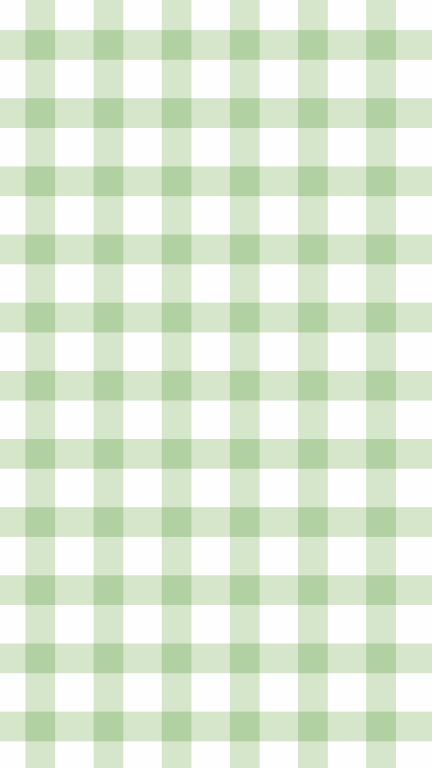
A Shadertoy shader for this pattern:

```glsl
// Pale green gingham: translucent vertical and horizontal bands crossing on white.

// Lengths are fractions of the canvas width.
const float PERIOD = 0.15776;                    // spacing of band centres
const float BAND_WIDTH = 0.0688;
const vec2 FIRST_CENTRE = vec2(0.0933, 0.0961);  // lowest left crossing

const vec3 CLOTH = vec3(0.994, 0.998, 0.992);
const vec3 SINGLE_BAND = vec3(0.835, 0.900, 0.792);
const vec3 CROSSING = vec3(0.700, 0.820, 0.640);

// Coverage of the vertical (x) and horizontal (y) bands.
vec2 bandCoverage(vec2 p, float pixel) {
    vec2 offset = fract((p - FIRST_CENTRE) / PERIOD + 0.5) - 0.5;
    vec2 edgeDistance = abs(offset) * PERIOD - 0.5 * BAND_WIDTH;
    return clamp(0.5 - edgeDistance / pixel, 0.0, 1.0);
}

void mainImage(out vec4 fragColor, in vec2 fragCoord) {
    float pixel = 1.0 / iResolution.x;
    vec2 band = bandCoverage(fragCoord * pixel, pixel);

    // Blend across each axis; overlapping bands give the darker squares.
    vec3 offBand = mix(CLOTH, SINGLE_BAND, band.x);
    vec3 onBand = mix(SINGLE_BAND, CROSSING, band.x);
    fragColor = vec4(mix(offBand, onBand, band.y), 1.0);
}
```
